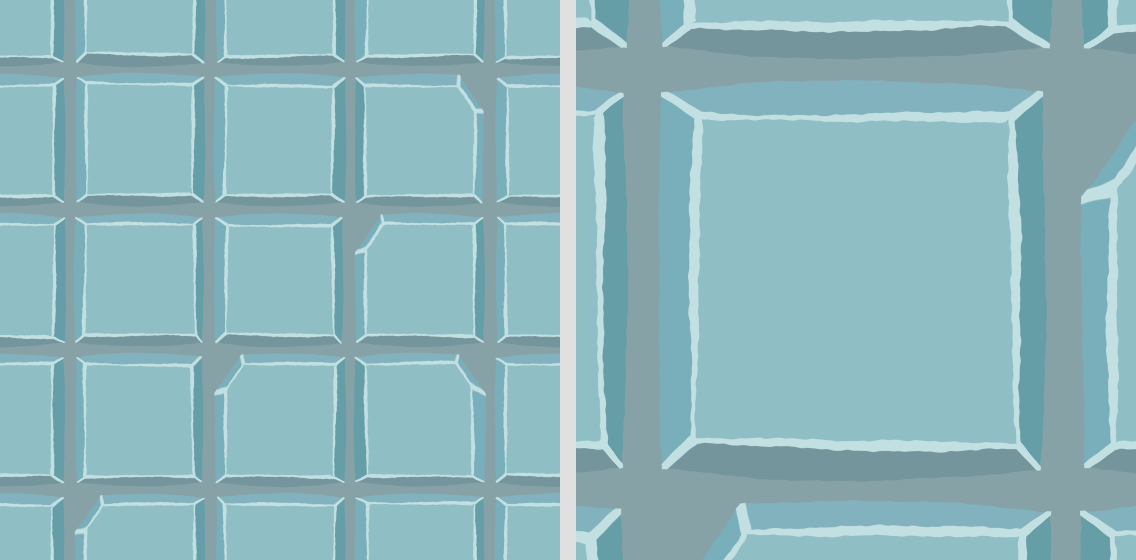
Left: the whole. Right: its middle third, enlarged.
This texture is drawn by a Shadertoy shader. Its source:

```glsl
const float TILES = 4.0;

float hash(vec3 p) {
    return fract(sin(dot(p, vec3(12.99, 78.23, 37.72))) * 4375.85);
}

// Hand-drawn wobble: a slow bend, ripples and a fine rough edge
float wobble(float u, float phase) {
    return 0.55 * sin(u * 9.0 + phase) + 0.3 * sin(u * 25.0 + phase * 2.3)
         + 0.2 * sin(u * 77.0 + phase * 3.7) + 0.15 * sin(u * 151.0 + phase * 5.1);
}

vec3 bevelColor(int side) {
    if (side == 0) return vec3(0.40, 0.62, 0.655);
    if (side == 1) return vec3(0.51, 0.70, 0.74);
    if (side == 3) return vec3(0.455, 0.585, 0.61);
    return vec3(0.475, 0.685, 0.73);
}

void mainImage(out vec4 fragColor, in vec2 fragCoord) {
    vec2 grid = fragCoord / iResolution.xy * TILES + 0.5;
    vec2 id = mod(floor(grid), TILES);
    vec2 p = fract(grid) - 0.5;
    float aa = 0.7 * TILES / iResolution.y;

    // Some tiles lose a top corner; a few of those are mirrored
    bool mirrored = id.x == 3.0 && mod(id.y, 2.0) == 1.0;
    bool chipped = mirrored || id.x - id.y == 1.0;
    if (mirrored) p.x = -p.x;

    float faceDist = -1.0, outerDist = -1.0;
    float first = -9.0, second = -9.0;
    float strokeWidth = 0.009;
    int side = 0;

    // Sides: right, top, left, bottom, chipped corner
    for (int i = 0; i < 5; i++) {
        if (i == 4 && !chipped) break;
        float angle = i < 4 ? float(i) * 1.5708 : 2.54;
        vec2 n = vec2(cos(angle), sin(angle));
        float d = dot(p, n);
        float u = dot(p, vec2(-n.y, n.x));
        float r1 = hash(vec3(id, float(i)));
        float r2 = hash(vec3(id, float(i) + 7.0));
        float phase = r1 * 40.0 + r2 * 6.0;

        // Edge of the flat face, then the bulging outer edge of the bevel
        float inner = 0.443, outer = 0.492;
        if (i < 4) {
            bool upright = i % 2 == 0;
            float bulge = max(0.0, 1.0 - u * u * 5.0);
            inner = (upright ? 0.383 : 0.395) + (r1 - 0.5) * 0.022 + (r2 - 0.5) * 0.04 * u;
            outer = upright ? 0.452 + 0.010 * bulge : 0.445 + 0.030 * bulge;
            outer += (r2 - 0.5) * (upright ? 0.022 : 0.008);
        }
        inner += 0.0045 * wobble(u, phase);
        outer += 0.0035 * wobble(u, phase + 2.0);

        faceDist = max(faceDist, d - inner);
        outerDist = max(outerDist, d - outer);

        // The two steepest sides meet along the mitre
        float t = (d - inner) / (outer - inner);
        if (t > first) {
            second = first;
            first = t;
            side = i;
            strokeWidth = 0.0095 + 0.0035 * sin(u * 7.0 + phase)
                        + 0.002 * wobble(u * 1.7, phase + 4.0);
        } else {
            second = max(second, t);
        }
    }

    // Grout, bevel and face
    vec3 color = mix(bevelColor(side), vec3(0.56, 0.75, 0.77), smoothstep(aa, -aa, faceDist));
    color = mix(vec3(0.53, 0.635, 0.655), color, smoothstep(aa, -aa, outerDist));

    // Pale brush strokes around the face and out along the mitres
    float rim = abs(faceDist) - strokeWidth;
    float mitre = (first - second) * 0.05 - 0.012 + 0.003 * first;
    mitre = max(mitre, max(-faceDist, outerDist - 0.002));
    color = mix(color, vec3(0.76, 0.875, 0.885), smoothstep(aa, -aa, min(rim, mitre)));

    fragColor = vec4(color, 1.0);
}
```
